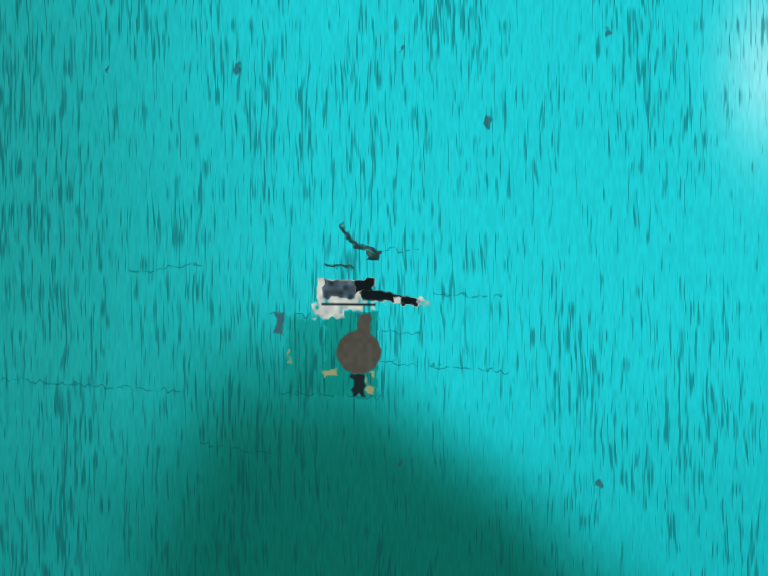
Give the GLSL for this texture, as a WebGL 2 fragment shader.

```glsl
#version 300 es
precision highp float;
// Weathered turquoise painted wood with a splintered hole, cracks and a soft shadow.
uniform vec2 u_resolution;
out vec4 outColor;

// Lengths are hundredths of the canvas height.
const vec3 PAINT_LIT = vec3(0.12, 0.80, 0.83);
const vec3 PAINT_DIM = vec3(0.11, 0.62, 0.61);
const vec3 PAINT_SHADE = vec3(0.05, 0.43, 0.38);
const vec3 GRAIN_TINT = vec3(0.07, 0.36, 0.37);
const vec3 GLOW = vec3(0.72, 0.97, 1.0);
const vec3 BARE = vec3(0.76, 0.79, 0.76);
const vec3 CREAM = vec3(0.62, 0.60, 0.42);
const vec3 HOLLOW = vec3(0.07, 0.11, 0.12);
const vec3 SLATE = vec3(0.25, 0.32, 0.36);
const vec3 BROWN = vec3(0.30, 0.30, 0.27);
const vec3 PANEL = vec3(0.05, 0.50, 0.45);
const vec2 GRAIN_SCALE = vec2(2.5, 0.24);
const float GRAIN_DEPTH = 0.55;
const float CHIP_ROUGHNESS = 0.8;

// Crack segments: start, end.
const vec4 CRACKS[9] = vec4[9](
  vec4(65.5, 56.4, 72.5, 56.8), vec4(66.0, 42.4, 74.0, 41.7),
  vec4(22.5, 52.6, 35.0, 54.2), vec4(75.0, 48.8, 87.0, 48.5),
  vec4(66.0, 37.2, 88.0, 35.4), vec4(35.0, 23.0, 47.0, 21.0),
  vec4(0.0, 34.2, 32.0, 32.0), vec4(48.0, 32.0, 66.0, 31.0),
  vec4(47.0, 45.6, 56.0, 45.0));
// Knots: centre, radius.
const vec3 KNOTS[7] = vec3[7](
  vec3(104.0, 16.0, 0.6), vec3(69.6, 19.6, 0.4), vec3(41.2, 88.0, 0.9),
  vec3(84.7, 78.8, 0.9), vec3(69.8, 91.7, 0.4), vec3(105.6, 94.4, 0.6),
  vec3(18.6, 88.0, 0.4));

float hash(vec2 p) {
  vec3 q = fract(vec3(p.xyx) * 0.1031);
  q += dot(q, q.yzx + 33.33);
  return fract((q.x + q.y) * q.z);
}

float noise(vec2 p) {
  vec2 i = floor(p), f = fract(p);
  f = f * f * (3.0 - 2.0 * f);
  return mix(mix(hash(i), hash(i + vec2(1, 0)), f.x),
             mix(hash(i + vec2(0, 1)), hash(i + vec2(1, 1)), f.x), f.y);
}

float box(vec2 p, vec2 center, vec2 halfSize) {
  vec2 d = abs(p - center) - halfSize;
  return length(max(d, 0.0)) + min(max(d.x, d.y), 0.0);
}

float segment(vec2 p, vec2 a, vec2 b) {
  vec2 pa = p - a, ba = b - a;
  return length(pa - ba * clamp(dot(pa, ba) / dot(ba, ba), 0.0, 1.0));
}

float fill(float d) {
  float soft = 0.18 + 50.0 / u_resolution.y;
  return 1.0 - smoothstep(-soft, soft, d);
}

// Paint under uneven light: dim left, bright right, shadow rising from below.
vec3 litPaint(vec2 p) {
  float across = p.x + 0.25 * (p.y - 50.0);
  vec3 c = mix(PAINT_DIM, PAINT_LIT, smoothstep(0.0, 72.0, across));
  float wobble = 6.0 * (noise(p * 0.07) - 0.5);
  float left = 25.0 + 0.35 * p.y + wobble;
  float right = 68.0 + 1.15 * (34.0 - p.y) + wobble;
  float shade = smoothstep(left - 18.0, left + 10.0, p.x)
              * (1.0 - smoothstep(right - 20.0, right + 12.0, p.x))
              * (1.0 - smoothstep(18.0, 56.0, p.y));
  c = mix(c, PAINT_SHADE, 0.97 * shade);
  c *= 1.0 - vec3(0.25, 0.11, 0.12) * (1.0 - smoothstep(0.0, 45.0, p.y));
  vec2 g = (p - vec2(133.0, 88.0)) / vec2(8.0, 16.0);
  return mix(c, GLOW, 0.7 * exp(-dot(g, g)));
}

// Fine vertical streaks, gathered in worn patches.
float grain(vec2 p) {
  vec2 q = p + vec2(0.6 * noise(p * vec2(0.3, 0.12)), 0.0);
  float wear = 0.65 * noise(p * vec2(0.09, 0.05) + 4.0) + 0.35 * noise(p * vec2(0.3, 0.13));
  wear += 0.14 * smoothstep(50.0, 95.0, p.y) + 0.12 * (1.0 - smoothstep(20.0, 60.0, p.x));
  vec2 torn = (p - vec2(60.0, 56.5)) / vec2(4.0, 5.0);
  wear += 0.35 * exp(-dot(torn, torn));
  float streak = 0.55 * noise(q * GRAIN_SCALE) + 0.45 * noise(q * GRAIN_SCALE * 1.7 + 17.0);
  return smoothstep(0.0, 0.42, streak - 0.76 + 0.42 * wear);
}

void main() {
  vec2 p = gl_FragCoord.xy / u_resolution * vec2(400.0 / 3.0, 100.0);
  vec2 jag = vec2(noise(p * 1.3), noise(p * 1.3 + 31.0)) - 0.5;
  vec2 w = p + CHIP_ROUGHNESS * jag;
  float speck = noise(p * 1.2 + 9.0);

  // Painted wood
  vec3 c = litPaint(p);
  c = mix(c, PANEL, 0.55 * fill(box(w, vec2(53.0, 38.5), vec2(3.2, 6.5)) * 0.3));
  c = mix(c, PANEL, 0.75 * fill(box(w, vec2(61.0, 38.5), vec2(4.6, 7.3))));
  c = mix(c, GRAIN_TINT * (0.5 + 0.65 * c.g), GRAIN_DEPTH * grain(p));
  c *= 0.965 + 0.07 * noise(p * vec2(3.0, 0.6));

  // Cracks and knots
  for (int i = 0; i < 9; i++) {
    float d = segment(p + 1.5 * jag * vec2(0.3, 0.7), CRACKS[i].xy, CRACKS[i].zw);
    c = mix(c, GRAIN_TINT * 0.8, 0.55 * fill(d - 0.08) * smoothstep(0.2, 0.6, speck));
  }
  for (int i = 0; i < 7; i++)
    c = mix(c, SLATE * 0.8, 0.6 * fill(length((w - KNOTS[i].xy) * vec2(1.3, 0.8)) - KNOTS[i].z));

  // Splinters above the hole
  float splinter = min(segment(w, vec2(59.3, 60.8), vec2(61.0, 58.0)),
                       segment(w, vec2(60.8, 57.8), vec2(65.8, 56.2))) - 0.35;
  splinter = min(splinter, box(w, vec2(64.8, 55.5), vec2(1.0, 0.8)));
  splinter = min(splinter, segment(w, vec2(56.5, 54.0), vec2(61.5, 53.6)) - 0.2);
  c = mix(c, mix(HOLLOW, BROWN, speck), 0.85 * fill(splinter));

  // Round hollow, its slot and chipped rim
  float hollow = min(length(p + 0.3 * jag - vec2(62.3, 38.9)) - 3.8,
                     box(w, vec2(63.2, 43.4), vec2(1.2, 1.8)));
  c = mix(c, BROWN * (0.92 + 0.16 * speck), fill(max(hollow, 58.2 - w.x)));
  float rim = min(box(w, vec2(57.4, 35.2), vec2(1.2, 0.6)), box(w, vec2(64.3, 33.6), vec2(0.8, 1.8)));
  rim = min(rim, box(w, vec2(50.3, 38.0), vec2(0.2, 1.3)));
  c = mix(c, CREAM, 0.9 * fill(rim) * smoothstep(0.15, 0.6, speck));
  c = mix(c, HOLLOW + 0.04, fill(box(w, vec2(62.2, 33.3), vec2(1.1, 1.9))));
  c = mix(c, SLATE, 0.8 * fill(box(w, vec2(48.4, 43.9), vec2(0.7, 1.7))));

  // Bare wood around the upper gap
  float bare = min(box(w, vec2(60.0, 48.8), vec2(5.0, 2.8)), box(w, vec2(57.0, 46.0), vec2(3.0, 1.2)));
  bare = min(bare, segment(w, vec2(65.0, 48.5), vec2(73.8, 47.4)) - 0.8);
  c = mix(c, BARE * (0.8 + 0.3 * speck), fill(bare) * smoothstep(0.05, 0.4, speck));
  c = mix(c, SLATE * (0.6 + 0.8 * speck), fill(box(w, vec2(58.9, 49.8), vec2(2.7, 1.5))));
  float gap = min(box(w, vec2(63.2, 50.4), vec2(1.6, 1.1)),
                  segment(w, vec2(63.5, 48.9), vec2(71.8, 47.7)) - 0.7);
  gap = min(gap, segment(p, vec2(56.0, 47.2), vec2(65.0, 47.1)) - 0.15);
  c = mix(c, HOLLOW, fill(gap));
  c = mix(c, BARE, fill(box(w, vec2(69.0, 47.8), vec2(0.5, 0.6))));
  outColor = vec4(c, 1.0);
}
```
